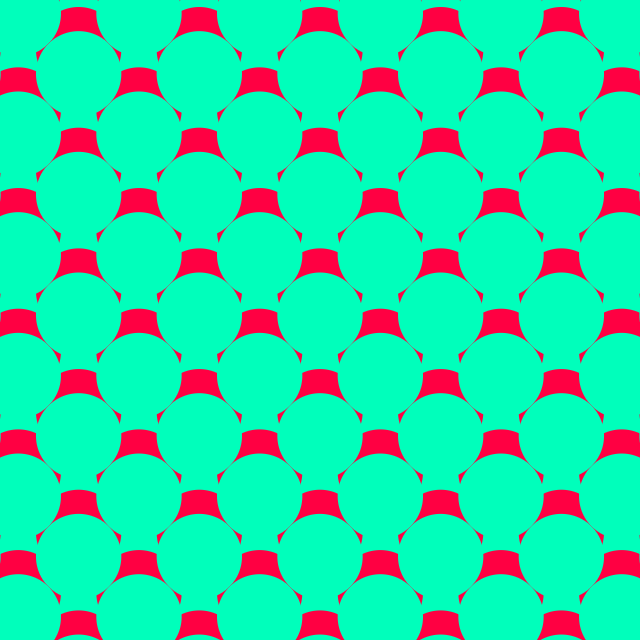
Reproduce this pattern procedurally as a WebGL 2 fragment shader.

```glsl
#version 300 es
precision highp float;
// Diagonal lattice of touching mint discs, each over a raised crimson disc, on mint.

uniform vec2 u_resolution;
out vec4 fragColor;

const vec3 MINT = vec3(0.0, 1.0, 0.733);
const vec3 CRIMSON = vec3(1.0, 0.0, 0.26);

const float CELLS = 7.5;        // lattice cells per canvas side
const float RADIUS = 0.5;       // in cells, so that neighbours touch
const float FRONT_SHIFT = 0.04; // diagonal offsets, in cells
const float BACK_SHIFT = 0.24;

// Turns the plane by 45 degrees, so that canvas "up" becomes (1, 1).
vec2 toLattice(vec2 p) {
    return vec2(p.x + p.y, p.y - p.x) * sqrt(0.5);
}

// Signed distance to the disc in the nearest lattice cell.
float discLattice(vec2 p, vec2 shift, float radius) {
    vec2 local = fract(p - shift + 0.5) - 0.5;
    return length(local) - radius;
}

// Coverage of a shape with an edge about one pixel wide.
float coverage(float dist, float pixel) {
    return clamp(0.5 - dist / pixel, 0.0, 1.0);
}

void main() {
    float side = min(u_resolution.x, u_resolution.y);
    vec2 centred = (gl_FragCoord.xy - 0.5 * u_resolution) / side;
    vec2 p = toLattice(centred) * CELLS;
    float pixel = CELLS / side;

    float back = discLattice(p, vec2(BACK_SHIFT), RADIUS);
    float front = discLattice(p, vec2(FRONT_SHIFT), RADIUS);

    // Ground, then raised discs, then front discs
    vec3 color = mix(MINT, CRIMSON, coverage(back, pixel));
    color = mix(color, MINT, coverage(front, pixel));

    fragColor = vec4(color, 1.0);
}
```
